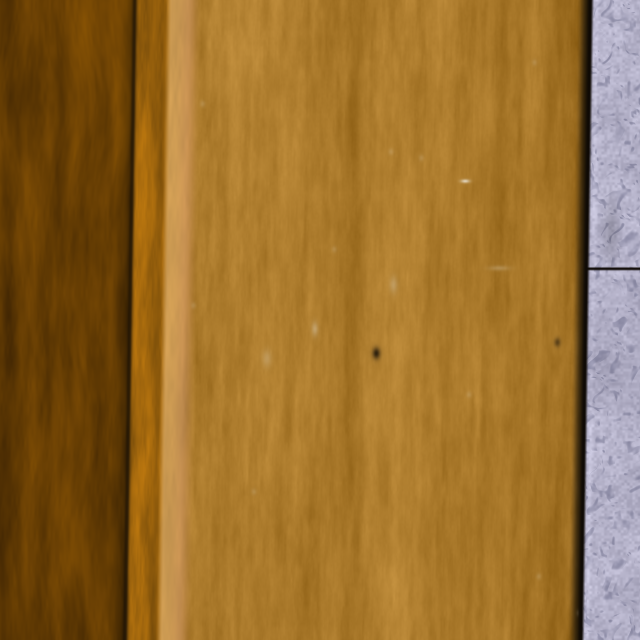
Write a Shadertoy shader that draws this texture.

```glsl
// Layout in canvas units; board edges are measured along the bottom
const float LEAN = 0.015;
const float DARK_END = 0.196;
const float BEVEL_START = 0.248;
const float BEVEL_END = 0.289;
const float BOARD_END = 0.904;
const float STONE_START = 0.911;
const float JOINT_Y = 0.580;
const float SOFT = 0.003;

// Palette
const vec3 WALNUT = vec3(0.47, 0.285, 0.015);
const vec3 WALNUT_DEEP = vec3(0.25, 0.145, 0.01);
const vec3 STRIP = vec3(0.63, 0.40, 0.05);
const vec3 BEVEL = vec3(0.82, 0.62, 0.33);
const vec3 BEVEL_ROSE = vec3(0.75, 0.54, 0.31);
const vec3 OAK_LIGHT = vec3(0.76, 0.56, 0.24);
const vec3 OAK_DEEP = vec3(0.54, 0.36, 0.07);
const vec3 STONE = vec3(0.70, 0.69, 0.78);
const vec3 STONE_SPECK = vec3(0.45, 0.45, 0.56);
const vec3 GAP = vec3(0.06, 0.04, 0.02);
const vec3 FLECK = vec3(0.87, 0.81, 0.70);

float hash(vec2 p) {
    return fract(sin(dot(p, vec2(127.1, 311.7))) * 43758.5453);
}

float noise(vec2 p) {
    vec2 i = floor(p), f = fract(p);
    f = f * f * (3.0 - 2.0 * f);
    return mix(mix(hash(i), hash(i + vec2(1, 0)), f.x),
               mix(hash(i + vec2(0, 1)), hash(i + vec2(1, 1)), f.x), f.y);
}

// Stretched octaves, centred on zero
float grain(vec2 p, vec2 scale) {
    float sum = 0.0, amp = 0.5;
    for (int i = 0; i < 4; i++) {
        sum += amp * (noise(p * scale + float(i) * 17.3) - 0.5);
        scale *= vec2(1.8, 2.1);
        amp *= 0.65;
    }
    return sum;
}

float edge(float a, float x) { return smoothstep(a - SOFT, a + SOFT, x); }

float band(float x, float centre, float width) {
    float d = (x - centre) / width;
    return exp(-d * d);
}

float spot(vec2 p, vec2 centre, vec2 radius) {
    vec2 d = (p - centre) / radius;
    return exp(-dot(d, d));
}

vec3 walnutBoard(vec2 p) {
    float warp = 0.02 * (noise(p * vec2(9.0, 6.0)) - 0.5);
    float fibre = grain(p + vec2(warp, 0.0), vec2(48.0, 6.0));
    float tone = 0.72 + 1.0 * fibre + 0.5 * grain(p, vec2(7.0, 3.0));
    tone += 0.15 * smoothstep(0.4, 1.0, p.y) - 0.25 * band(p.x, 0.0, 0.02);
    vec3 col = mix(WALNUT_DEEP, WALNUT, clamp(tone, 0.0, 1.4));
    return col * (1.0 - 0.3 * smoothstep(DARK_END - 0.03, DARK_END, p.x));
}

vec3 oakBoard(vec2 p) {
    float tone = 0.60 + 0.60 * grain(p, vec2(65.0, 5.0)) + 0.40 * grain(p, vec2(11.0, 2.0));
    tone += 0.30 * grain(p, vec2(90.0, 30.0));
    tone += 0.22 * spot(p, vec2(0.37, 0.88), vec2(0.07, 0.18));
    tone += 0.14 * band(p.x, 0.64, 0.06);
    tone -= 0.24 * band(p.x, 0.535, 0.03) * smoothstep(0.05, 0.4, p.y);
    tone -= 0.22 * spot(p, vec2(0.70, 0.02), vec2(0.05, 0.25));
    tone -= 0.18 * band(p.x, 0.77, 0.035) * smoothstep(0.2, 0.8, p.y);
    tone -= 0.25 * smoothstep(0.79, 0.90, p.x);
    vec3 col = mix(OAK_DEEP, OAK_LIGHT, clamp(tone, -0.1, 1.15));
    return col * (1.0 - 0.75 * smoothstep(BOARD_END - 0.018, BOARD_END, p.x));
}

vec3 stoneTiles(vec2 p) {
    float pits = smoothstep(0.60, 1.0, noise(p * vec2(150.0, 135.0) + 4.0 * noise(p * 40.0)));
    float dust = noise(p * 230.0) - 0.5;
    vec3 col = STONE + 0.10 * dust + 0.14 * grain(p, vec2(16.0));
    col = mix(col, STONE_SPECK, 0.6 * pits);
    col *= 1.0 - 0.15 * spot(p, vec2(0.945, 0.64), vec2(0.012, 0.05));
    // Pale arris beside the joint and the left edge
    float fromJoint = abs(p.y - JOINT_Y);
    float rim = min(fromJoint, p.x - STONE_START);
    col += 0.05 * band(rim, 0.007, 0.004);
    return mix(GAP, col, smoothstep(0.0, 0.004, fromJoint));
}

// One small pale chip in some cells of a grid
float scatteredFlecks(vec2 p) {
    vec2 cell = floor(p * 14.0);
    vec2 jitter = 0.2 + 0.6 * vec2(hash(cell + 3.1), hash(cell + 8.7));
    float chosen = step(0.90, hash(cell + 21.0));
    return chosen * spot(p, (cell + jitter) / 14.0, vec2(0.004, 0.005));
}

void mainImage(out vec4 fragColor, in vec2 fragCoord) {
    vec2 uv = fragCoord / iResolution.xy;
    vec2 p = vec2(uv.x - LEAN * uv.y, uv.y);

    // Boards from left to right
    vec3 strip = STRIP * (1.0 + 0.5 * grain(p, vec2(70.0, 7.0)));
    strip *= 1.0 - 0.2 * band(p.x, BEVEL_START - 0.008, 0.007);
    vec3 bevel = mix(BEVEL, BEVEL_ROSE, smoothstep(BEVEL_START + 0.01, BEVEL_END, p.x));
    bevel *= 1.0 + 0.2 * grain(p, vec2(50.0, 6.0));
    vec3 col = mix(walnutBoard(p), strip, edge(DARK_END, p.x));
    col = mix(col, GAP, 0.7 * band(p.x, DARK_END, 0.004));
    col = mix(col, bevel, smoothstep(BEVEL_START - 0.005, BEVEL_START + 0.006, p.x));
    col = mix(col, oakBoard(p), smoothstep(BEVEL_END - 0.012, BEVEL_END + 0.012, p.x));

    // Chips, scuffs and knots on the oak
    float onOak = edge(BEVEL_END, p.x) * (1.0 - edge(BOARD_END, p.x));
    float marks = 0.2 * scatteredFlecks(uv) + spot(uv, vec2(0.727, 0.717), vec2(0.007, 0.003));
    marks += 0.45 * spot(uv, vec2(0.492, 0.486), vec2(0.005, 0.011));
    marks += 0.3 * spot(uv, vec2(0.417, 0.440), vec2(0.007, 0.013));
    marks += 0.35 * spot(uv, vec2(0.615, 0.555), vec2(0.006, 0.013));
    marks += 0.3 * spot(uv, vec2(0.780, 0.581), vec2(0.016, 0.004));
    col = mix(col, FLECK, onOak * min(marks, 1.0));
    float knots = 0.8 * spot(uv, vec2(0.588, 0.448), vec2(0.006, 0.009));
    knots += 0.5 * spot(uv, vec2(0.871, 0.465), vec2(0.005, 0.007));
    col = mix(col, GAP, knots);

    // Shadow gap, then stone
    col = mix(col, GAP, edge(BOARD_END, p.x));
    col = mix(col, stoneTiles(p), edge(STONE_START, p.x));
    fragColor = vec4(clamp(col, 0.0, 1.0), 1.0);
}
```
